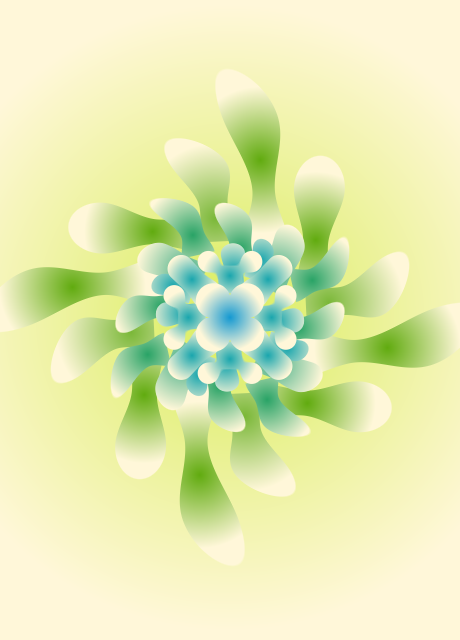
Give the GLSL for this background, as a WebGL 1 fragment shader.

```glsl
precision highp float;
// A pinwheel blossom with four-fold symmetry on a soft lime radial gradient.
// Rings of bent, club-shaped petals are painted from back to front, then forked
// buds and a four-lobed heart; each part fades to cream away from its glow.

uniform vec2 u_resolution;

// Layout: lengths are measured from the blossom centre
const float HEIGHT_UNITS = 7.68;
const vec2 BLOSSOM_CENTRE = vec2(0.5, 0.504);
const float BACKDROP_RADIUS = 3.75;

// Petal profile, as fractions of the petal length
const float NECK_AT = 0.33;
const float HEAD_AT = 0.75;

// Forked buds and heart
const vec2 BUD_HEAD = vec2(0.26, 0.67);
const float BUD_HEAD_RADIUS = 0.128;
const vec2 BUD_GLOW = vec2(0.0, 0.5);
const float LOBE_OFFSET = 0.2;
const float LOBE_RADIUS = 0.21;

// Colours
const vec3 CREAM = vec3(1.0, 0.97, 0.85);
const vec3 LIME = vec3(0.85, 0.93, 0.36);
const vec3 LEAF = vec3(0.38, 0.67, 0.06);
const vec3 MOSS = vec3(0.48, 0.72, 0.22);
const vec3 JADE = vec3(0.16, 0.64, 0.40);
const vec3 SEA = vec3(0.26, 0.68, 0.52);
const vec3 TEAL = vec3(0.10, 0.65, 0.68);
const vec3 BLUE = vec3(0.08, 0.60, 0.82);

float pixelSize() {
  return HEIGHT_UNITS / u_resolution.y;
}

vec3 paint(vec3 under, vec3 over, float dist) {
  return mix(under, over, clamp(0.5 - dist / pixelSize(), 0.0, 1.0));
}

vec3 glow(vec3 core, float dist, float radius) {
  return mix(core, CREAM, clamp(dist / radius, 0.0, 1.0));
}

vec2 quarterTurn(vec2 p) {
  return vec2(p.y, -p.x);
}

float smoothMin(float a, float b, float k) {
  float h = max(k - abs(a - b), 0.0) / k;
  return min(a, b) - 0.25 * h * h * k;
}

// Four petals running from root to tip, their heads swung left by bend.
// widths: half-width at root, neck, head; light: glow position, glow radius.
vec3 petalRing(vec3 col, vec2 p, vec2 root, vec2 tip, float bend,
               vec3 widths, vec2 light, vec3 core) {
  float len = length(tip - root);
  vec2 along = (tip - root) / len;
  vec2 side = vec2(-along.y, along.x);
  vec2 glowAt = root + along * len * light.x + side * bend * pow(light.x, 3.0);
  for (int i = 0; i < 4; i++) {
    vec2 q = p - root;
    float u = dot(q, along);
    float t = clamp(u / len, 0.0, 1.2);
    float offset = dot(q, side) - bend * t * t * t;
    float w = mix(widths.x, widths.y, smoothstep(0.0, NECK_AT, t));
    w = mix(w, widths.z, smoothstep(NECK_AT, HEAD_AT, t));
    float cap = max(u / len - HEAD_AT, 0.0) * w / (1.0 - HEAD_AT);
    float slope = 3.0 * bend * t * t / len;
    float d = (length(vec2(cap, offset)) - w) / sqrt(1.0 + slope * slope);
    d = max(d, -u);
    col = paint(col, glow(core, length(p - glowAt), light.y), d);
    p = quarterTurn(p);
  }
  return col;
}

// Four forked buds: a short stem blended into two round heads
vec3 budRing(vec3 col, vec2 p) {
  for (int i = 0; i < 4; i++) {
    vec2 q = vec2(abs(p.x), p.y);
    float head = length(q - BUD_HEAD) - BUD_HEAD_RADIUS;
    float stem = length(q - vec2(0.0, clamp(q.y, 0.43, 0.48))) - 0.14;
    float d = smoothMin(head, stem, 0.16);
    col = paint(col, glow(TEAL, length(p - BUD_GLOW), 0.33), d);
    p = quarterTurn(p);
  }
  return col;
}

vec3 heart(vec3 col, vec2 p) {
  float d = min(length(abs(p) - LOBE_OFFSET) - LOBE_RADIUS, length(p) - 0.2);
  return paint(col, glow(BLUE, length(p), 0.40), d);
}

void main() {
  vec2 p = (gl_FragCoord.xy - BLOSSOM_CENTRE * u_resolution) * pixelSize();
  vec3 col = glow(LIME, length(p), BACKDROP_RADIUS);

  // Long outer petals
  col = petalRing(col, p, vec2(0.42, 0.80), vec2(0.42, 2.98), 0.45, vec3(0.30, 0.135, 0.335), vec2(0.50, 0.88), LEAF);
  col = petalRing(col, p, vec2(0.99, 0.36), vec2(1.10, 1.94), 0.0, vec3(0.20, 0.15, 0.305), vec2(0.36, 0.82), LEAF);
  col = petalRing(col, p, vec2(-0.16, 0.91), vec2(-0.22, 2.17), 0.42, vec3(0.20, 0.17, 0.335), vec2(0.22, 0.90), MOSS);

  // Short middle petals
  col = petalRing(col, p, vec2(-0.38, 0.75), vec2(-0.55, 1.50), 0.35, vec3(0.20, 0.14, 0.22), vec2(0.32, 0.60), JADE);
  col = petalRing(col, p, vec2(0.14, 0.61), vec2(0.12, 1.38), 0.20, vec3(0.15, 0.13, 0.20), vec2(0.28, 0.58), JADE);
  col = petalRing(col, p, vec2(0.45, 0.35), vec2(0.85, 1.04), 0.10, vec3(0.20, 0.17, 0.20), vec2(0.25, 0.60), SEA);

  // Inner rosette
  col = petalRing(col, p, vec2(0.30, 0.45), vec2(0.46, 0.92), 0.05, vec3(0.14, 0.12, 0.13), vec2(0.50, 0.42), TEAL);
  col = petalRing(col, p, vec2(0.05, 0.40), vec2(0.03, 0.89), 0.0, vec3(0.12, 0.11, 0.145), vec2(0.35, 0.40), TEAL);
  col = petalRing(col, p, vec2(0.28, 0.28), vec2(0.70, 0.70), 0.0, vec3(0.18, 0.15, 0.16), vec2(0.42, 0.33), TEAL);
  col = budRing(col, p);
  col = heart(col, p);

  gl_FragColor = vec4(col, 1.0);
}
```
